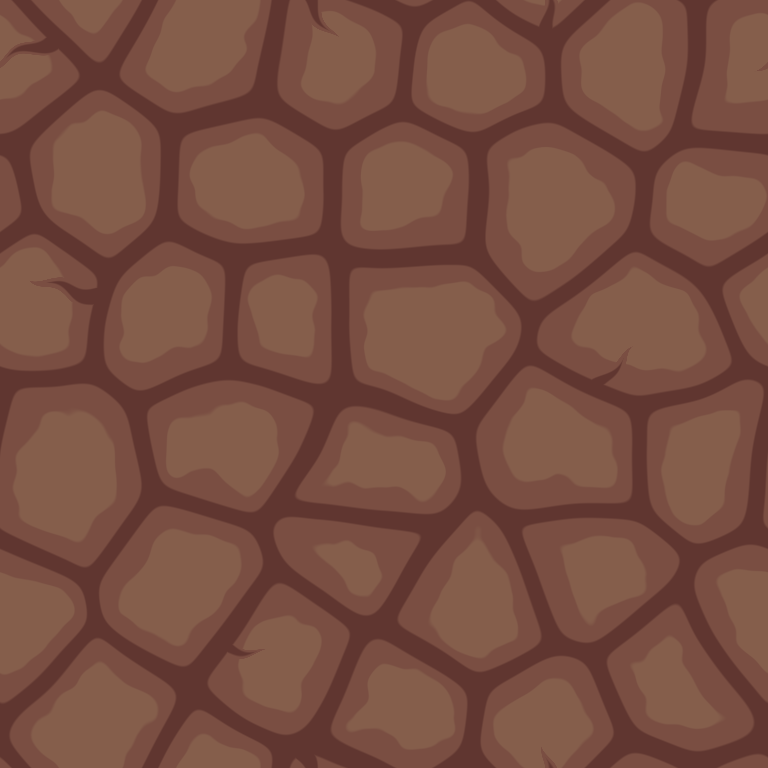
Write a WebGL 1 fragment shader that draws this texture.

```glsl
precision highp float;

uniform vec2 u_resolution;

const vec3 MORTAR_COLOR = vec3(0.376, 0.212, 0.188);
const vec3 RIM_COLOR = vec3(0.478, 0.306, 0.259);
const vec3 FACE_COLOR = vec3(0.520, 0.367, 0.294);

const vec2 GRID = vec2(5.0, 6.0);    // stones across and up, rows even
const float JITTER = 0.76;           // scatter of the stone centres
const float GAP = 0.0115;            // half width of the mortar
const float GAP_VARIATION = 0.005;
const float ROUNDING = 0.007;        // softness of the stone corners
const float WARP = 0.012;            // waviness of the outlines
const float RIM = 0.025;             // mean width of the darker rim
const float RIM_WOBBLE = 0.026;
const float RIM_CHIPS = 0.011;
const float CRACK_SHARE = 0.3;       // part of the stones that are split
const float CRACK_START = 0.038;     // distance of the tip from the centre
const float CRACK_SLOPE = 0.2;
const float SOFTNESS = 0.0016;

vec2 hash2(vec2 p) {
    return fract(sin(vec2(dot(p, vec2(127.1, 311.7)),
                          dot(p, vec2(269.5, 183.3)))) * 43758.5453);
}

// Value noise that repeats after "period" cells.
float tileNoise(vec2 uv, float period, float seed) {
    vec2 p = uv * period;
    vec2 cell = floor(p);
    vec2 f = fract(p);
    f = f * f * (3.0 - 2.0 * f);
    vec2 lo = mod(cell, period) + seed;
    vec2 hi = mod(cell + 1.0, period) + seed;
    float bottom = mix(hash2(lo).x, hash2(vec2(hi.x, lo.y)).x, f.x);
    float top = mix(hash2(vec2(lo.x, hi.y)).x, hash2(hi).x, f.x);
    return mix(bottom, top, f.y);
}

// Centre of a stone in canvas units, odd rows shifted by half a stone.
vec2 stoneCenter(vec2 cell) {
    vec2 id = mod(cell, GRID);
    vec2 offset = 0.5 + JITTER * (hash2(id + 17.0) - 0.5);
    offset.x += 0.5 * mod(id.y, 2.0);
    return (cell + offset) / GRID;
}

vec2 nearestStone(vec2 p) {
    vec2 base = floor(p * GRID);
    vec2 best = base;
    float bestDistance = 10.0;
    for (int j = -2; j <= 2; j++) {
        for (int i = -2; i <= 2; i++) {
            vec2 cell = base + vec2(float(i), float(j));
            float d = distance(p, stoneCenter(cell));
            if (d < bestDistance) {
                bestDistance = d;
                best = cell;
            }
        }
    }
    return best;
}

// Smooth minimum of the distances to the borders with all neighbours.
float borderDistance(vec2 p, vec2 stone) {
    vec2 center = stoneCenter(stone);
    float sum = 0.0;
    for (int j = -2; j <= 2; j++) {
        for (int i = -2; i <= 2; i++) {
            if (i == 0 && j == 0) continue;
            vec2 other = stoneCenter(stone + vec2(float(i), float(j)));
            float d = dot(0.5 * (center + other) - p, normalize(other - center));
            sum += exp(-d / ROUNDING);
        }
    }
    return -ROUNDING * log(sum);
}

// Distance to a bent wedge that opens towards the border of the stone.
float crackDistance(vec2 p, vec2 stone) {
    vec2 rnd = hash2(mod(stone, GRID) + 53.0);
    if (rnd.x > CRACK_SHARE) return 1.0;
    float angle = 6.2832 * rnd.y;
    vec2 dir = vec2(cos(angle), sin(angle));
    vec2 q = p - stoneCenter(stone);
    float along = dot(q, dir);
    float across = dot(q, vec2(-dir.y, dir.x)) + 0.005 * sin(along * 90.0);
    return abs(across) - CRACK_SLOPE * (along - CRACK_START);
}

void main() {
    vec2 uv = gl_FragCoord.xy / u_resolution;
    float soft = max(SOFTNESS, 0.75 / min(u_resolution.x, u_resolution.y));

    // Stone outlines
    vec2 warp = vec2(tileNoise(uv, 12.0, 3.0), tileNoise(uv, 12.0, 71.0)) - 0.5;
    vec2 p = uv + WARP * warp;
    vec2 stone = nearestStone(p);
    float gap = GAP + GAP_VARIATION * (tileNoise(uv, 7.0, 131.0) - 0.5);
    float inset = borderDistance(p, stone) - gap;
    float crack = crackDistance(p, stone);

    // Uneven inner edge of the rim
    float rim = RIM + RIM_WOBBLE * (tileNoise(uv, 18.0, 211.0) - 0.5)
                    + RIM_CHIPS * (tileNoise(uv, 44.0, 307.0) - 0.5);
    float faceDepth = min(inset, 5.0 * crack) - rim;

    // Flat layers of colour
    float stoneMask = smoothstep(-soft, soft, min(inset, crack));
    float faceMask = smoothstep(-soft, soft, faceDepth);
    vec3 color = mix(MORTAR_COLOR, RIM_COLOR, stoneMask);
    color = mix(color, FACE_COLOR, faceMask * stoneMask);
    gl_FragColor = vec4(color, 1.0);
}
```
